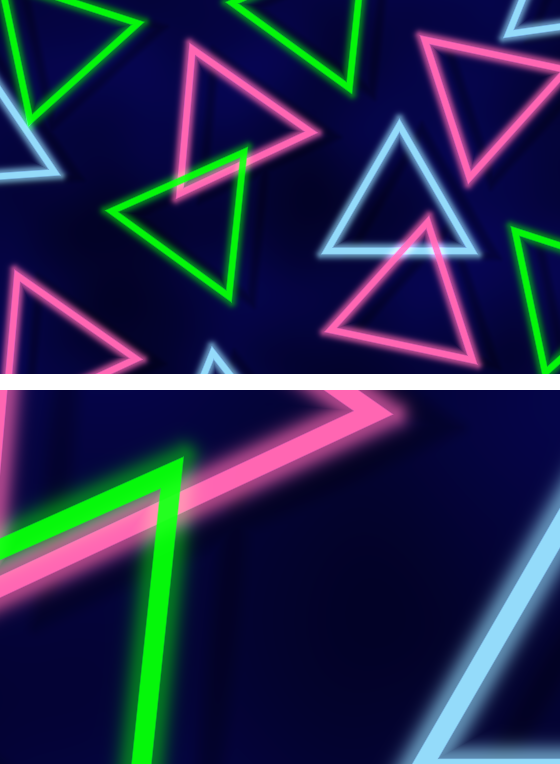
Top: the whole. Bottom: its middle third, enlarged.
Write a WebGL 2 fragment shader that draws this background.

```glsl
#version 300 es
precision highp float;

uniform vec2 u_resolution;
out vec4 fragColor;

vec2 hash2(vec2 cell) {
    vec3 q = fract(cell.xyx * vec3(0.1031, 0.1030, 0.0973));
    q += dot(q, q.yzx + 33.33);
    return fract((q.xx + q.yz) * q.zy);
}

float cornerSlope(vec2 cell, vec2 offset) {
    float angle = 6.2832 * hash2(cell).x;
    return dot(vec2(cos(angle), sin(angle)), offset);
}

float gradientNoise(vec2 p) {
    vec2 cell = floor(p), f = fract(p);
    vec2 w = f * f * f * (f * (f * 6.0 - 15.0) + 10.0);
    vec2 e = vec2(1.0, 0.0);
    float low = mix(cornerSlope(cell, f), cornerSlope(cell + e, f - e), w.x);
    float high = mix(cornerSlope(cell + e.yx, f - e.yx), cornerSlope(cell + 1.0, f - 1.0), w.x);
    return mix(low, high, w.y);
}

// Signed distance to an equilateral triangle centred on the origin
float triangleDistance(vec2 p, float halfSide) {
    const float ROOT3 = 1.7320508;
    p = vec2(abs(p.x) - halfSide, p.y + halfSide / ROOT3);
    if (p.x + ROOT3 * p.y > 0.0) p = vec2(p.x - ROOT3 * p.y, -ROOT3 * p.x - p.y) * 0.5;
    p.x -= clamp(p.x, -2.0 * halfSide, 0.0);
    return -length(p) * sign(p.y);
}

// Distance to a tube bent along the triangle, with sharp outer corners
float tubeDistance(vec2 p, float halfWidth) {
    return abs(triangleDistance(p, 0.209) + halfWidth) - halfWidth;
}

void main() {
    vec2 p = gl_FragCoord.xy / u_resolution.y;
    float pixel = 1.0 / u_resolution.y;

    // Navy ground with slow, cloudy light
    float cloud = gradientNoise(p * 2.3 + 4.7) + 0.3 * gradientNoise(p * 5.0 + 11.3);
    vec3 ground = mix(vec3(0.008, 0.008, 0.14), vec3(0.026, 0.022, 0.34),
                      clamp(0.5 + 0.9 * cloud, 0.0, 1.0));

    // Slanted lattice of neon triangles
    vec3 neon = vec3(0.0);
    float cover = 0.0;
    float shade = 0.0;
    for (int j = -2; j <= 2; j++) {
        for (int i = -1; i <= 2; i++) {
            float column = float(i), row = float(j);
            float odd = mod(row, 2.0);
            float bulge = max(1.0 - abs(row - 1.0), 0.0);
            vec2 centre = vec2(0.609, 0.666) + column * vec2(0.459, -0.225) + row * vec2(-0.234, -0.303);
            centre += bulge * vec2(0.146 + 0.117 * column, 0.049);

            // Colours cycle along the rows, each with its own lean in degrees
            float kind = mod(column + 1.0 - odd, 3.0);
            vec3 colour = vec3(0.02, 0.97, 0.04);
            float glow = 0.45;
            float lean = 12.0 + 42.0 * odd;
            if (kind > 1.5) {
                colour = vec3(0.58, 0.86, 0.98);
                glow = 0.62;
                lean = 90.0 + 4.0 * abs(row);
            } else if (kind > 0.5) {
                colour = vec3(1.0, 0.40, 0.70);
                glow = 0.65;
                lean = mix(115.0, 48.0 + 30.0 * row, odd);
            }

            float turn = radians(lean - 90.0);
            mat2 spin = mat2(cos(turn), -sin(turn), sin(turn), cos(turn));
            float tube = tubeDistance(spin * (p - centre), 0.0088);
            float shadow = tubeDistance(spin * (p - centre - vec2(0.06, -0.012)), 0.0088);
            shade = max(shade, 1.0 - smoothstep(-0.008, 0.014, shadow));

            // Halo around the solid tube, faintly lit by what lies below
            float reach = max(tube, 0.0) / 0.0135;
            float halo = glow * exp(-reach * reach);
            float core = clamp(0.5 - tube / (1.5 * pixel), 0.0, 1.0);
            neon = mix(neon, colour + 0.12 * neon, core);
            neon += (1.0 - core) * halo * colour * (1.0 - 0.6 * cover);
            cover = max(cover, max(halo, core));
        }
    }

    ground *= 1.0 - 0.25 * shade;
    fragColor = vec4(min(ground * (1.0 - cover) + neon, 1.0), 1.0);
}
```
